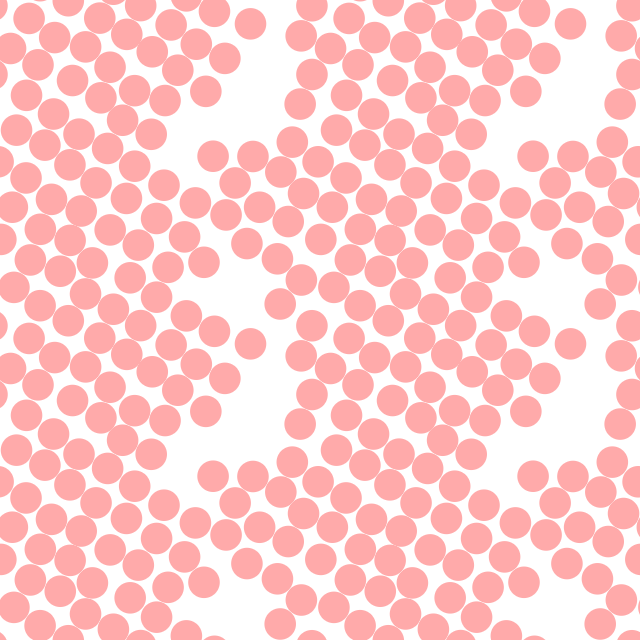
Reproduce this pattern procedurally as a Shadertoy shader.

```glsl
// Loose packing of equal pink dots on white, with winding gaps, tiled twice each way.

const int SIDE = 9;              // window of lattice sites around a pixel
const float DOT_RADIUS = 0.0493; // in units of one tile

vec2 hash2(uvec2 v) {
    v = v * 1664525u + 1013904223u;
    v.x += v.y * 1664525u;
    v.y += v.x * 1664525u;
    v ^= v >> 16u;
    v.x += v.y * 1664525u;
    v.y += v.x * 1664525u;
    v ^= v >> 16u;
    return vec2(v & 65535u) / 65535.0;
}

// Slanted lattice of 92 sites per tile, jittered, with sites along an arc left out
vec2 looseSite(ivec2 cell) {
    ivec2 k = ivec2(8 * cell.x - 4 * cell.y, 5 * cell.x + 9 * cell.y);
    ivec2 wrapped = (k + 9200) % 92;
    vec2 site = vec2(k) / 92.0;

    vec2 fromArc = vec2(wrapped) / 92.0 - vec2(0.62, 0.15);
    fromArc -= floor(fromArc + 0.5);
    float reach = length(fromArc);
    float gap = reach - 0.26;
    if (abs(gap) < 0.075 && fromArc.x > -0.06) return vec2(100.0);

    // Dots beside the gap drift into it and scatter more
    float near = smoothstep(-0.12, 0.0, fromArc.x) * exp(-40.0 * gap * gap);
    vec2 drift = -sign(gap) * fromArc / (reach + 0.001) * 0.035 * near;
    vec2 jitter = (hash2(uvec2(wrapped)) - 0.5) * (0.034 + 0.04 * near);
    return site + drift + jitter;
}

void mainImage(out vec4 fragColor, in vec2 fragCoord) {
    float pixel = 2.0 / iResolution.y;
    vec2 p = vec2(fragCoord.x, iResolution.y - fragCoord.y) * pixel;
    ivec2 home = ivec2(floor(vec2(9.0 * p.x + 4.0 * p.y, 8.0 * p.y - 5.0 * p.x) + 0.5));

    vec2 centres[SIDE * SIDE];
    for (int y = 0; y < SIDE; y++)
        for (int x = 0; x < SIDE; x++)
            centres[y * SIDE + x] = looseSite(home + ivec2(x, y) - SIDE / 2);

    // Push overlapping neighbours apart; the valid window shrinks with each pass
    for (int pass = 1; pass <= 3; pass++) {
        vec2 previous[SIDE * SIDE] = centres;
        for (int y = pass; y < SIDE - pass; y++)
            for (int x = pass; x < SIDE - pass; x++) {
                int self = y * SIDE + x;
                vec2 push = vec2(0.0);
                for (int n = 0; n < 9; n++) {
                    if (n == 4) continue;
                    int other = self + (n / 3 - 1) * SIDE + n % 3 - 1;
                    vec2 apart = previous[self] - previous[other];
                    float dist = length(apart) + 0.0001;
                    push += apart / dist * max(0.1 - dist, 0.0) * 0.5;
                }
                centres[self] = previous[self] + push;
            }
    }

    // Distance to the nearest dot edge
    float edge = 1.0;
    for (int y = 3; y < 6; y++)
        for (int x = 3; x < 6; x++)
            edge = min(edge, length(p - centres[y * SIDE + x]) - DOT_RADIUS);

    vec3 pink = vec3(1.0, 0.667, 0.667);
    float cover = clamp(0.5 - edge / pixel, 0.0, 1.0);
    fragColor = vec4(mix(vec3(1.0), pink, cover), 1.0);
}
```
